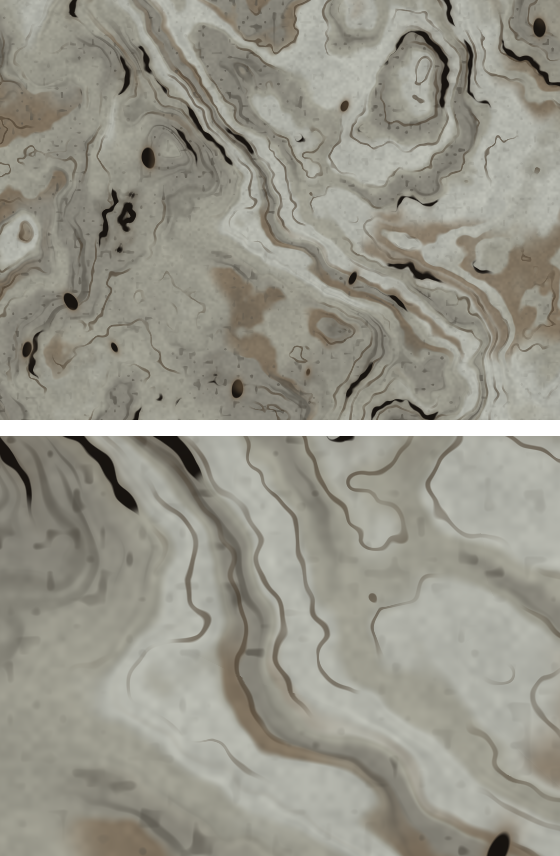
Top, the full canvas; bottom, a detail of the centre.
Reproduce this texture procedurally as a WebGL 1 fragment shader.

```glsl
precision highp float;
// Weathered travertine: cream and grey mineral layers curl around nodules.
// A smooth cellular field, folded by layered sines, is sliced into strata;
// its contours also guide streaks, stains and cracks. Pits are scattered on top.
uniform vec2 u_resolution;

const vec3 CREAM = vec3(0.69, 0.695, 0.66);
const vec3 LIGHT = vec3(0.605, 0.60, 0.55);
const vec3 GREY  = vec3(0.52, 0.51, 0.47);
const vec3 SLATE = vec3(0.34, 0.325, 0.29);
const vec3 TAN   = vec3(0.46, 0.395, 0.315);
const vec3 BROWN = vec3(0.28, 0.23, 0.17);
const vec3 DARK  = vec3(0.09, 0.075, 0.06);

const float NODULES = 2.3;     // nodules per canvas height
const vec2  FLOW = vec2(0.85, 0.3);
const float ROUGHNESS = 0.3;
const float STRATA = 9.0;      // layers per unit of growth
const float CRACKS = 4.0;      // crack contours per unit of growth
const float CRACK_WIDTH = 0.006;
const float PIT_GRID = 4.5;
const float PIT_CHANCE = 0.42;

float hash(vec2 p) {
  vec3 a = fract(p.xyx * vec3(0.1031, 0.1030, 0.0973));
  a += dot(a, a.yzx + 33.33);
  return fract((a.x + a.y) * a.z);
}

vec2 hash2(vec2 p) { return vec2(hash(p), hash(p + 57.3)); }

float noise(vec2 p) {
  vec2 i = floor(p), f = fract(p);
  f = f * f * (3.0 - 2.0 * f);
  return mix(mix(hash(i), hash(i + vec2(1, 0)), f.x),
             mix(hash(i + vec2(0, 1)), hash(i + vec2(1, 1)), f.x), f.y);
}

float fbm(vec2 p) {
  float sum = 0.0, amp = 0.533;
  for (int i = 0; i < 4; i++) {
    sum += amp * noise(p);
    p = mat2(1.6, 1.2, -1.2, 1.6) * p + 7.1;
    amp *= 0.5;
  }
  return sum;
}

// Layered sines fold the plane at ever smaller scales.
vec2 fold(vec2 p) {
  float amp = 0.09, freq = 5.0;
  for (int i = 0; i < 5; i++) {
    vec2 turned = mat2(0.8, 0.6, -0.6, 0.8) * p.yx;
    p += amp * sin(freq * turned + 1.7 * float(i) + vec2(0.4, 2.1));
    amp *= 0.5;
    freq *= 1.9;
  }
  return p;
}

// Growth height: soft distance to the nodule centres plus a slanted flow.
float growth(vec2 p) {
  vec2 q = fold(p) * NODULES + 3.0, cell = floor(q);
  float sum = 0.0;
  for (int y = -1; y <= 1; y++)
    for (int x = -1; x <= 1; x++) {
      vec2 c = cell + vec2(x, y);
      sum += exp(-7.0 * length(q - c - hash2(c)));
    }
  return -log(sum) / 7.0 + dot(p, FLOW) + ROUGHNESS * fbm(p * 7.0);
}

// Distance to the nearest upright oval pit, negative inside.
float pitDistance(vec2 p) {
  vec2 q = p * PIT_GRID + 11.0, cell = floor(q);
  float nearest = 1.0;
  for (int y = -1; y <= 1; y++)
    for (int x = -1; x <= 1; x++) {
      vec2 c = cell + vec2(x, y), r = hash2(c + 4.0);
      vec2 o = q - c - 0.15 - 0.7 * hash2(c);
      o.x += (r.x - 0.5) * o.y;
      float radius = mix(0.04, 0.15, r.y * r.y);
      float absent = step(PIT_CHANCE, hash(c + 91.0));
      nearest = min(nearest, length(o * vec2(1.6, 1.0)) - radius + absent);
    }
  return nearest / PIT_GRID;
}

// Distance to evenly spaced contours of the growth height.
float contour(float h, float count, float slope) {
  return abs(fract(h * count) - 0.5) / (count * slope);
}

void main() {
  vec2 p = gl_FragCoord.xy / u_resolution.y;
  float px = 1.0 / u_resolution.y, e = 0.004;
  float h = growth(p);
  vec2 grad = vec2(growth(p + vec2(e, 0)) - h, growth(p + vec2(0, e)) - h) / e;
  float slope = max(length(grad), 0.8);
  float grain = noise(p * 150.0), ragged = noise(p * 65.0) - 0.5;

  // Strata from cream to grey
  float layer = noise(vec2(h * STRATA, 2.0 * fbm(p * 2.0)));
  float tone = 0.55 * layer + 0.45 * fbm(p * 5.0 + h * 2.0);
  float greyness = smoothstep(0.52, 0.66, tone);
  vec3 col = mix(CREAM, LIGHT, smoothstep(0.36, 0.50, tone));
  col = mix(col, GREY, greyness);

  // Warm stains and fine streaks along the layers
  float stain = smoothstep(0.52, 0.68, fbm(p * 3.0 + 9.0));
  stain *= smoothstep(0.4, 0.75, noise(vec2(h * 20.0, 3.0)));
  col = mix(col, TAN, 0.75 * stain);
  float streak = noise(p * 14.0 + h * vec2(38.0, 27.0));
  col *= 1.0 + 0.09 * (0.5 - streak);
  col = mix(col, SLATE, 0.6 * greyness * smoothstep(0.62, 0.92, streak));
  float fleck = smoothstep(0.76, 0.95, noise(p * 95.0 + 5.0));
  col = mix(col, SLATE, fleck * (0.12 + 0.6 * greyness));

  // Hairlines and broken cracks
  float thin = contour(h + 0.02 * ragged, 11.0, slope);
  float thinMask = smoothstep(0.48, 0.68, fbm(p * 8.0 + 31.0));
  col = mix(col, BROWN, 0.6 * thinMask * (1.0 - smoothstep(0.001, 0.002 + px, thin)));
  float crack = contour(h, CRACKS, slope) + 0.006 * ragged;
  float open = smoothstep(0.50, 0.70, fbm(p * 6.0 + 20.0));
  float width = CRACK_WIDTH * open;
  col = mix(col, BROWN, 0.55 * open * exp(-max(crack, 0.0) / 0.011));
  float gap = 1.0 - smoothstep(width - px, width + px, crack);
  col = mix(col, DARK, gap * smoothstep(0.08, 0.4, open));

  // Pits with stained rims
  float pit = pitDistance(p) + 0.010 * (noise(p * 32.0) - 0.5);
  col = mix(col, TAN, 0.7 * exp(-max(pit, 0.0) / 0.008));
  vec3 hollow = mix(DARK, BROWN, smoothstep(0.45, 0.8, noise(p * 24.0 + 2.0)));
  col = mix(col, hollow, 1.0 - smoothstep(-0.003, px, pit));

  col *= 1.0 + 0.07 * (grain - 0.5) + 0.05 * ragged;
  gl_FragColor = vec4(col, 1.0);
}
```
